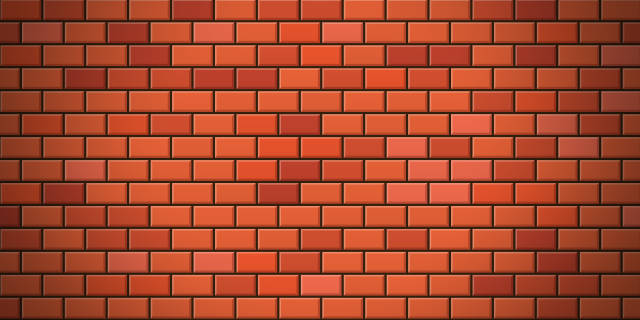
Reproduce this texture procedurally as a WebGL 2 fragment shader.

```glsl
#version 300 es
precision highp float;
// Running-bond wall of bevelled red bricks, darkened towards the sides.

// Lengths are fractions of the canvas height.
#define PITCH vec2(0.1341, 0.07174)
#define ORIGIN vec2(0.0651, 0.001)
#define MORTAR_WIDTH 0.0068
#define LIT_WIDTH 0.0050
#define SHADE_WIDTH 0.0070
#define LIT_AMOUNT 0.32
#define VIGNETTE 0.50

uniform vec2 u_resolution;
out vec4 fragColor;

const vec3 MORTAR  = vec3(0.20, 0.12, 0.05);
const vec3 ORANGE  = vec3(0.88, 0.37, 0.21);
const vec3 SCARLET = vec3(0.89, 0.32, 0.17);
const vec3 RUST    = vec3(0.80, 0.30, 0.18);
const vec3 CRIMSON = vec3(0.73, 0.25, 0.17);
const vec3 PINK    = vec3(0.91, 0.40, 0.29);

float hash(vec2 p) {
    return fract(sin(dot(p, vec2(127.1, 311.7))) * 43758.5453);
}

// Smooth coverage of the region where d is positive.
float cover(float d) {
    return clamp(d * u_resolution.y + 0.5, 0.0, 1.0);
}

// Mostly orange, with a few bricks of other firings.
vec3 brickColor(vec2 id) {
    float pick = hash(id);
    vec3 color = ORANGE;
    if (pick > 0.58) color = SCARLET;
    if (pick > 0.68) color = RUST;
    if (pick > 0.85) color = CRIMSON;
    if (pick > 0.92) color = PINK;
    return color * (0.98 + 0.04 * hash(id + 17.3));
}

void main() {
    vec2 p = gl_FragCoord.xy / u_resolution.y;

    // Brick grid: every other course slides by half a brick.
    vec2 grid = (p - ORIGIN) / PITCH;
    grid.x -= 0.5 * mod(floor(grid.y), 2.0);
    vec2 id = floor(grid);
    vec2 cell = fract(grid) * PITCH;

    // Distances inward from the lit (left, top) and shaded (right, bottom) edges.
    vec2 low = cell - 0.5 * MORTAR_WIDTH;
    vec2 high = PITCH - cell - 0.5 * MORTAR_WIDTH;
    float litEdge = min(low.x, high.y);
    float shadeEdge = min(high.x, low.y);

    // Face with a mitred bevel.
    vec3 face = brickColor(id);
    face *= 0.98 + 0.04 * cell.y / PITCH.y;
    vec3 color = mix(face, face * vec3(0.82, 0.75, 0.75), cover(SHADE_WIDTH - shadeEdge));
    float lit = cover(LIT_WIDTH - litEdge) * cover(shadeEdge - litEdge);
    color = mix(color, mix(face, vec3(1.0, 0.88, 0.82), LIT_AMOUNT), lit);

    // Mortar joints.
    color = mix(MORTAR, color, cover(min(litEdge, shadeEdge)));

    // Elliptical vignette, strongest at the left and right.
    vec2 q = 2.0 * gl_FragCoord.xy / u_resolution - 1.0;
    color *= 1.0 - VIGNETTE * smoothstep(0.45, 1.2, length(q * vec2(1.0, 0.55)));

    fragColor = vec4(color, 1.0);
}
```
